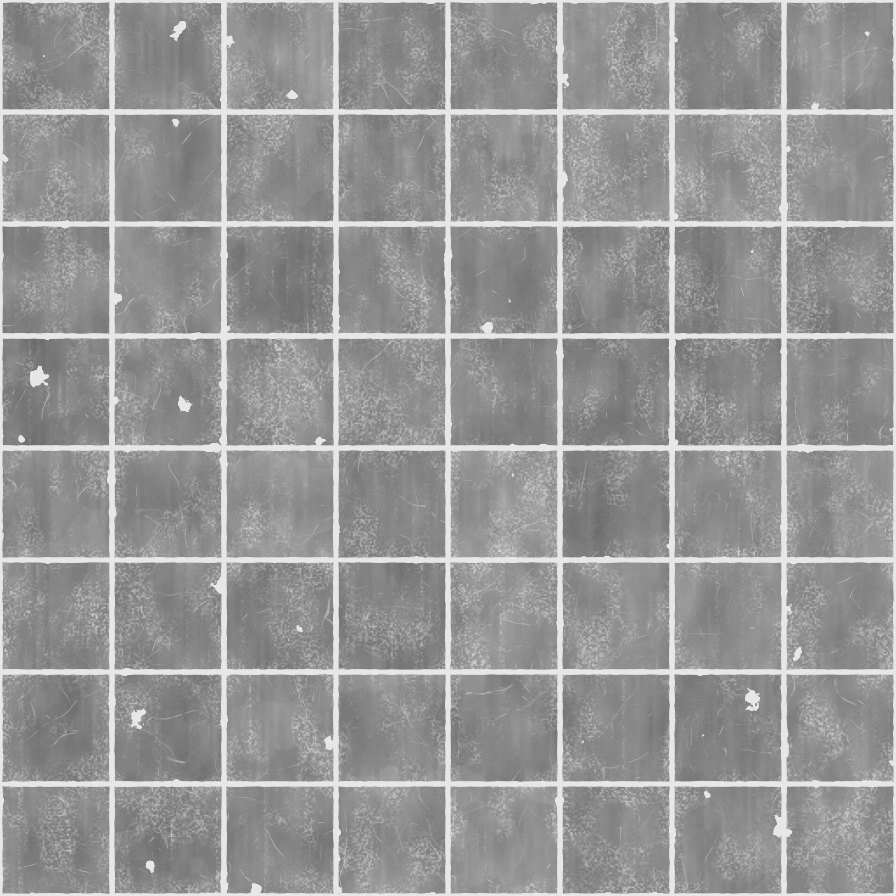
A Shadertoy shader for this texture:

```glsl
// Worn grey square tiles, eight by eight, with pale grout, hairline scratches and chips.

const float TILES = 8.0;
const float GROUT_HALF_WIDTH = 0.024;   // in tile widths
const vec3 GROUT_COLOR = vec3(0.905);
const vec3 SCRATCH_COLOR = vec3(0.80);

// Integer hash: three values from 0 to 1
vec3 hash3(vec3 p) {
    uvec3 v = uvec3(ivec3(p)) * 1664525u + 1013904223u;
    v.x += v.y * v.z; v.y += v.z * v.x; v.z += v.x * v.y;
    v ^= v >> 16u;
    v.x += v.y * v.z; v.y += v.z * v.x; v.z += v.x * v.y;
    return vec3(v >> 8u) / 16777216.0;
}

// Value noise that wraps over the unit square; freq must be whole
float noise(vec2 uv, vec2 freq, float seed) {
    vec2 p = uv * freq;
    vec2 i = floor(p), f = fract(p);
    f = f * f * (3.0 - 2.0 * f);
    vec2 lo = mod(i, freq), hi = mod(i + 1.0, freq);
    float a = hash3(vec3(lo, seed)).x;
    float b = hash3(vec3(hi.x, lo.y, seed)).x;
    float c = hash3(vec3(lo.x, hi.y, seed)).x;
    float d = hash3(vec3(hi, seed)).x;
    return mix(mix(a, b, f.x), mix(c, d, f.x), f.y);
}

float fbm(vec2 uv, vec2 freq, float seed) {
    float sum = 0.0, amp = 0.533;
    for (int i = 0; i < 4; i++) {
        sum += amp * noise(uv, freq, seed + float(i));
        freq *= 2.0;
        amp *= 0.5;
    }
    return sum;
}

// Bent hairlines of random length, fading toward their ends
float scratches(vec2 f, float seed, float px) {
    vec2 bend = vec2(noise(f, vec2(6), seed), noise(f, vec2(6), seed + 1.0)) - 0.5;
    vec2 p = f + 0.09 * bend;
    float ink = 0.0;
    for (int i = 0; i < 24; i++) {
        vec3 a = hash3(vec3(i, seed, 1));
        vec3 b = hash3(vec3(i, seed, 2));
        float angle = 6.2832 * a.z;
        vec2 dir = vec2(cos(angle), sin(angle));
        float halfLength = mix(0.04, 0.5, pow(b.x, 5.0));
        vec2 q = p - a.xy;
        float along = clamp(dot(q, dir), -halfLength, halfLength);
        float line = 1.0 - smoothstep(0.001, 0.004 + 0.6 * px, length(q - along * dir));
        float fade = sqrt(1.0 - abs(along) / halfLength);
        ink = max(ink, line * fade * mix(0.2, 1.0, b.y * b.y));
    }
    return ink * smoothstep(0.2, 0.65, noise(f, vec2(22), seed + 2.0));
}

// Ragged chips, some of them drawn toward the tile's sides
float chips(vec2 f, float seed, float px) {
    float cover = 0.0;
    float ragged = fbm(f, vec2(14), seed) - 0.5;
    for (int i = 0; i < 2; i++) {
        vec3 a = hash3(vec3(i, seed, 3));
        vec3 b = hash3(vec3(i, seed, 4));
        vec2 center = a.xy;
        if (b.x < 0.45) center.x = step(0.5, a.x) * 0.94 + 0.03;
        float radius = mix(0.015, 0.06, b.y * b.y);
        float d = length((f - center) * vec2(1.0, 0.8)) + 3.2 * radius * ragged - radius;
        cover = max(cover, step(a.z, 0.36) * (1.0 - smoothstep(-0.7 * px, 0.7 * px, d)));
    }
    return cover;
}

// Grey of the tile face: clouds, stains, vertical streaks and rubbed grain
float faceTone(vec2 f, float seed, float edge) {
    vec3 h = hash3(vec3(seed, 7, 9));
    float cloud = fbm(f, vec2(3, 2), seed) - 0.5;
    float stain = smoothstep(0.53, 0.57, fbm(f, vec2(2), seed + 5.0));
    float streak = noise(f, vec2(26, 2), seed + 9.0) * noise(f, vec2(8, 3), seed + 10.0) - 0.25;
    float grain = noise(f, vec2(64), seed + 11.0);
    float rubbed = smoothstep(0.44, 0.75, fbm(f, vec2(4, 3), seed + 12.0) + 0.12 * exp(-14.0 * edge));
    float drip = smoothstep(0.7, 0.95, noise(f, vec2(30, 2), seed + 16.0));
    float tone = mix(0.495, 0.56, h.x) + 0.17 * cloud + 0.035 * stain * h.y;
    tone += 0.07 * streak + 0.02 * (grain - 0.5);
    return tone + grain * grain * (0.2 * rubbed + 0.14 * drip * h.z);
}

void mainImage(out vec4 fragColor, in vec2 fragCoord) {
    vec2 uv = fragCoord / iResolution.xy;
    float px = TILES / min(iResolution.x, iResolution.y);
    vec2 cell = floor(uv * TILES);
    vec2 f = fract(uv * TILES);
    float seed = 32.0 * (cell.x + TILES * cell.y + 1.0);

    // Grout with a slightly uneven edge and a few wider nibbles
    vec2 side = 0.5 - abs(f - 0.5);
    float edge = min(side.x, side.y);
    float uneven = 0.008 * (noise(uv, vec2(160), 3.0) - 0.5);
    float nibble = 0.022 * smoothstep(0.66, 0.9, fbm(uv, vec2(56), 5.0));
    float groutDist = edge - GROUT_HALF_WIDTH - uneven - nibble;
    float grout = 1.0 - smoothstep(-0.6 * px, 0.6 * px, groutDist);

    // Face, then scratches, then chips and grout on top
    vec3 color = vec3(faceTone(f, seed, edge));
    color = mix(color, SCRATCH_COLOR, 0.7 * scratches(f, seed + 20.0, px));
    color = mix(color, GROUT_COLOR, max(grout, chips(f, seed + 24.0, px)));
    fragColor = vec4(color, 1.0);
}
```
